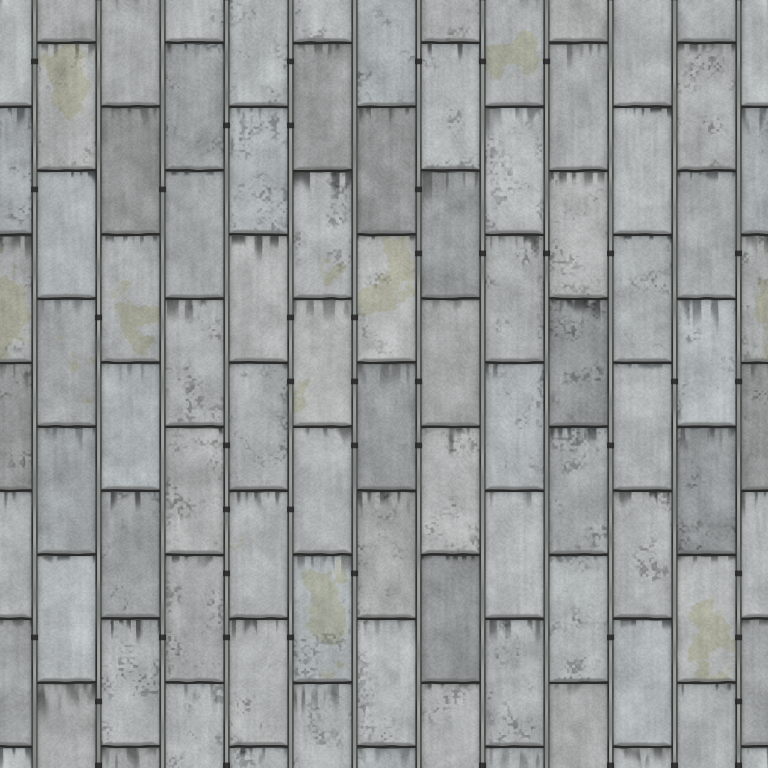
This texture is drawn by a Shadertoy shader. Its source:

```glsl
// Weathered grey metal panels in 12 staggered columns of 6, with ridged seams and drip stains.

float hash(vec2 p) {
    return fract(sin(dot(p, vec2(127.1, 311.7))) * 43758.5453);
}

float noise(vec2 p) {
    vec2 i = floor(p), f = fract(p);
    f = f * f * (3.0 - 2.0 * f);
    return mix(mix(hash(i), hash(i + vec2(1, 0)), f.x),
               mix(hash(i + vec2(0, 1)), hash(i + vec2(1, 1)), f.x), f.y);
}

float fbm(vec2 p) {
    float sum = 0.0, amp = 0.53;
    for (int i = 0; i < 4; i++) {
        sum += amp * noise(p);
        p = p * 2.1 + 7.3;
        amp *= 0.5;
    }
    return sum;
}

// Coverage of a band of the given half width around d = 0
float band(float d, float halfWidth, float aa) {
    return 1.0 - smoothstep(halfWidth - 0.6 * aa, halfWidth + 0.6 * aa, abs(d));
}

// Concrete-like sheet surface; f is the position inside the panel, 0 to 1
vec3 panelColor(vec2 f, vec2 id) {
    vec2 seed = id * 13.7 + 3.1;
    vec2 q = f * vec2(1, 2);

    // Base tone, cloudy mottling and fine grain
    float tone = 0.685 + 0.07 * (hash(seed) - 0.5) - 0.07 * step(0.8, hash(seed + 1.7));
    tone += 0.17 * (fbm(q * 2.6 + seed) - 0.5);
    tone += 0.06 * (noise(q * 38.0 + seed) - 0.5);
    tone += 0.04 * (noise(q * vec2(18, 2) + seed) - 0.5);

    // Speckled grime on some panels
    float grime = smoothstep(0.5, 0.75, fbm(q * 3.0 + seed + 31.0)) * step(0.5, hash(seed + 4.2));
    tone -= 0.16 * grime * smoothstep(0.4, 0.8, noise(q * 22.0 + seed));

    // Streaks running down from the upper joint
    float below = 1.0 - f.y;
    float reach = 0.04 + 0.36 * hash(seed + 5.9) * noise(vec2(q.x * 7.0, 2.0) + seed);
    float streak = smoothstep(0.45, 0.8, noise(vec2(q.x * 15.0, q.y * 1.5) + seed));
    float drip = streak * (1.0 - smoothstep(0.2 * reach, reach, below));
    tone *= 1.0 - 0.5 * drip * (0.4 + 0.6 * hash(seed + 8.3));

    // Soft dirt along the edges
    float side = min(f.x, 1.0 - f.x);
    tone *= 1.0 - 0.2 * exp(-(side - 0.05) * 28.0) - 0.25 * exp(-below * 45.0);

    // Cool metal, with an ochre patch on a few panels
    vec3 color = tone * mix(vec3(0.985, 1.0, 0.995), vec3(0.97, 1.0, 1.01), hash(seed + 2.6));
    float patchShape = smoothstep(0.5, 0.56, fbm(q * 1.8 + seed + 60.0) + 0.12 - 0.5 * length(f - 0.55));
    float stained = step(0.87, hash(seed + 9.4));
    return mix(color, color * vec3(0.95, 0.94, 0.86), patchShape * stained);
}

void mainImage(out vec4 fragColor, in vec2 fragCoord) {
    vec2 grid = vec2(12, 6);
    vec2 aa = grid / iResolution.xy;
    vec2 uv = fragCoord / iResolution.xy;

    // Staggered panel cells; every other column is shifted by half a panel
    vec2 g = uv * grid - vec2(0.54, 0.16);
    g.y -= 0.5 * (1.0 - mod(floor(g.x), 2.0));
    vec2 id = mod(floor(g), grid);
    vec2 f = fract(g);
    vec3 color = panelColor(f, id);

    // Folded lip above the lower joint, tapering at both ends
    float taper = smoothstep(0.04, 0.16, min(f.x, 1.0 - f.x));
    float wobble = 0.008 * (noise(vec2(f.x * 6.0, 1.0) + id * 5.3) - 0.5);
    float lipTop = 0.024 + 0.018 * taper + wobble;
    float lip = 1.0 - smoothstep(lipTop - 0.014, lipTop + 0.01, f.y);
    color = mix(color, vec3(0.42, 0.43, 0.42), 0.75 * lip);

    // Dark joint line between stacked panels
    float joint = band(f.y - round(f.y) - 0.006 - wobble, 0.010, aa.y);
    color = mix(color, vec3(0.13), 0.9 * joint);

    // Seam: light ridge between two dark grooves
    float d = f.x - round(f.x);
    float seamId = mod(floor(g.x + 0.5), grid.x);
    float wear = noise(vec2(seamId * 9.1, uv.y * 40.0));
    color = mix(color, vec3(0.56, 0.58, 0.57) + 0.14 * (wear - 0.5), band(d, 0.038, aa.x));
    color = mix(color, vec3(0.15, 0.16, 0.15), (0.6 + 0.4 * wear) * band(d + 0.036, 0.013, aa.x));
    color = mix(color, vec3(0.19, 0.20, 0.19), (0.5 + 0.4 * wear) * band(d - 0.036, 0.012, aa.x));

    // Occasional dark notches where ridge pieces overlap
    float halfRow = uv.y * 12.0 - 0.04;
    float notchAt = mod(round(halfRow), 12.0);
    float notch = band(d, 0.055, aa.x) * band(halfRow - round(halfRow), 0.045, 2.0 * aa.y);
    color = mix(color, vec3(0.14), 0.85 * notch * step(0.7, hash(vec2(seamId, notchAt) + 0.5)));

    fragColor = vec4(clamp(color, 0.0, 1.0), 1.0);
}
```
